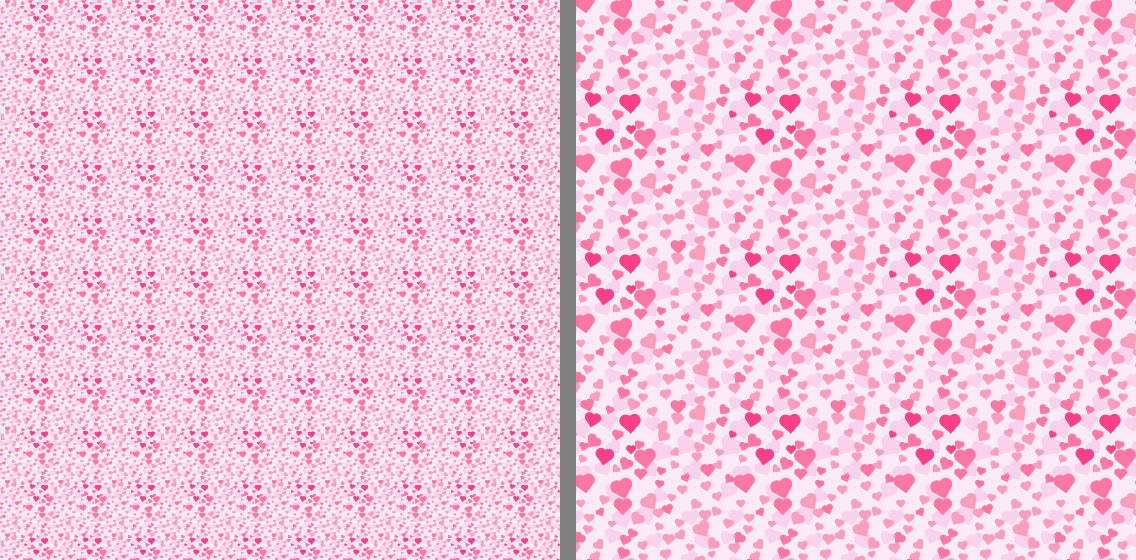
Left, the full canvas; right, a detail of the centre.
Reproduce this pattern procedurally as a Shadertoy shader.

```glsl
// Small tilted hearts in four pinks, scattered on a pale ground in a square repeat.
// A low-discrepancy sequence spaces the hearts around a wrapping tile; an arc of
// large accent hearts and a soft field of deeper tones form one cluster per tile.

const float REPEATS = 10.5;            // tiles across and down the canvas
const int VIVID_COUNT = 86;            // small pink hearts per tile
const int PALE_COUNT = 26;             // faint hearts per tile
const int ACCENT_COUNT = 5;            // large hearts per tile
const float PALE_WIDTH = 0.118;        // heart widths, in tiles
const float SMALL_WIDTH = 0.066;
const float LARGE_WIDTH = 0.125;
const float ACCENT_WIDTH = 0.128;
const float CLEARANCE = 0.088;         // space kept free around an accent
const float JITTER = 0.025;            // random shift off the even spacing
const float MAX_TILT = 0.75;           // radians either way
const vec2 CLUSTER_CENTER = vec2(0.70, 0.66);
const float CLUSTER_RADIUS = 0.38;
const float ARC_RADIUS = 0.235;        // ring that carries the accents
const float ARC_START = 2.0;
const float ARC_STEP = -1.06;
const float CLUSTER_WEIGHT = 0.36;     // share of the tone set by the cluster
const float MIDDLE_TONE = 0.52;        // tones above these take the deeper pinks
const float DEEP_TONE = 0.78;

const vec3 GROUND = vec3(0.99, 0.92, 0.97);
const vec3 BLUSH  = vec3(0.99, 0.82, 0.93);
const vec3 LIGHT  = vec3(0.98, 0.62, 0.74);
const vec3 MIDDLE = vec3(0.98, 0.47, 0.64);
const vec3 DEEP   = vec3(0.98, 0.25, 0.53);

float hash(float n) {
    return fract(sin(n * 12.9898) * 43758.5453);
}

// Evenly spread point in the unit tile, shifted a little at random
vec2 scatterPoint(float n) {
    vec2 shift = vec2(hash(n + 0.31), hash(n + 0.67)) - 0.5;
    return fract(n * vec2(0.75488, 0.56984) + JITTER * shift);
}

// Shortest offset between two points of a wrapping tile
vec2 wrapOffset(vec2 a, vec2 b) {
    return fract(a - b + 0.5) - 0.5;
}

float dot2(vec2 v) {
    return dot(v, v);
}

// Signed distance to a heart with its tip at the origin, about 1.2 wide
float heartDistance(vec2 p) {
    p.x = abs(p.x);
    if (p.x + p.y > 1.0) return length(p - vec2(0.25, 0.75)) - sqrt(2.0) / 4.0;
    float edge = min(dot2(p - vec2(0.0, 1.0)), dot2(p - 0.5 * max(p.x + p.y, 0.0)));
    return sqrt(edge) * sign(p.x - p.y);
}

// Coverage of a centred heart of the given width and tilt
float heartMask(vec2 p, float width, float tilt, float pixel) {
    float c = cos(tilt), s = sin(tilt);
    float scale = width / 1.207;
    p = mat2(c, -s, s, c) * p / scale + vec2(0.0, 0.55);
    return 1.0 - smoothstep(-0.55 * pixel, 0.55 * pixel, heartDistance(p) * scale);
}

float randomTilt(float n) {
    return MAX_TILT * (2.0 * hash(n + 0.13) - 1.0);
}

void mainImage(out vec4 fragColor, in vec2 fragCoord) {
    // Tiles are counted from the top left corner
    vec2 tile = fract(fragCoord / iResolution.y * REPEATS - vec2(0.0, REPEATS));
    float pixel = REPEATS / iResolution.y;
    vec3 color = GROUND;

    // Faint hearts continue the sequence, so they fill the gaps between the pink ones
    for (int i = 0; i < PALE_COUNT; i++) {
        float n = float(i + VIVID_COUNT + 1);
        vec2 offset = wrapOffset(tile, scatterPoint(n));
        float width = PALE_WIDTH * mix(0.75, 1.2, hash(n));
        color = mix(color, BLUSH, heartMask(offset, width, randomTilt(n), pixel));
    }

    // Large accents along an arc; the second one is the deepest
    vec2 accents[ACCENT_COUNT];
    for (int i = 0; i < ACCENT_COUNT; i++) {
        float n = float(i);
        float angle = ARC_START + ARC_STEP * n;
        accents[i] = CLUSTER_CENTER + ARC_RADIUS * vec2(cos(angle), sin(angle));
        float width = ACCENT_WIDTH * (i == 0 ? 0.8 : mix(0.9, 1.1, hash(n + 0.7)));
        vec3 tint = i < 2 ? DEEP : MIDDLE;
        float tilt = 0.5 * randomTilt(n + 3.0);
        color = mix(color, tint, heartMask(wrapOffset(tile, accents[i]), width, tilt, pixel));
    }

    // Small pink hearts, deeper near the cluster
    for (int i = 0; i < VIVID_COUNT; i++) {
        float n = float(i + 1);
        vec2 center = scatterPoint(n);
        float gap = 1.0;
        for (int j = 0; j < ACCENT_COUNT; j++) gap = min(gap, length(wrapOffset(center, accents[j])));
        if (gap < CLEARANCE) continue;
        float growth = pow(hash(n + 0.41), 4.0);
        float width = mix(SMALL_WIDTH, LARGE_WIDTH, growth) * mix(0.75, 1.15, hash(n + 0.83));
        float warmth = exp(-dot2(wrapOffset(center, CLUSTER_CENTER) / CLUSTER_RADIUS));
        float tone = mix(hash(n + 0.59), warmth, CLUSTER_WEIGHT);
        vec3 tint = tone > DEEP_TONE ? DEEP : tone > MIDDLE_TONE ? MIDDLE : LIGHT;
        color = mix(color, tint, heartMask(wrapOffset(tile, center), width, randomTilt(n), pixel));
    }

    fragColor = vec4(color, 1.0);
}
```
